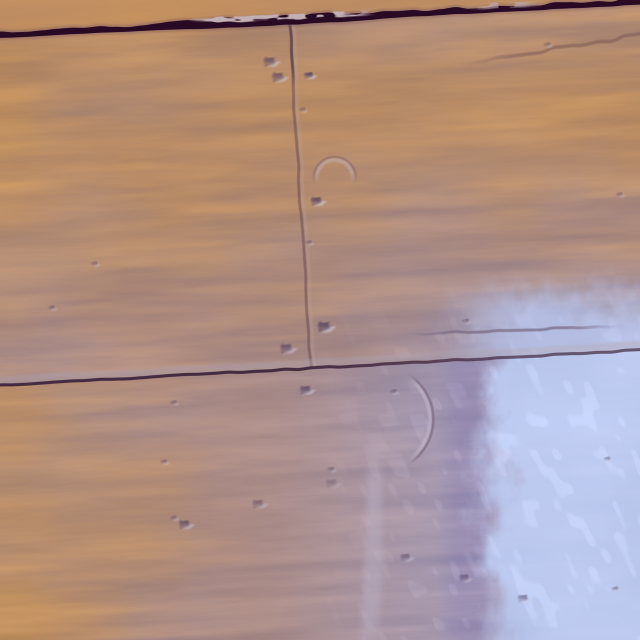
Give the GLSL for this texture, as a Shadertoy shader.

```glsl
// Varnished wooden planks with dark seams, nail dents and a cool window glare.

float hash(vec2 p) {
    vec3 q = fract(vec3(p.xyx) * 0.1031);
    q += dot(q, q.yzx + 33.33);
    return fract((q.x + q.y) * q.z);
}

float noise(vec2 p) {
    vec2 i = floor(p), f = fract(p);
    f = f * f * (3.0 - 2.0 * f);
    return mix(mix(hash(i), hash(i + vec2(1, 0)), f.x),
               mix(hash(i + vec2(0, 1)), hash(i + vec2(1, 1)), f.x), f.y);
}

float fbm(vec2 p) {
    float sum = 0.0, amp = 0.5;
    for (int i = 0; i < 5; i++) {
        sum += amp * noise(p);
        p = p * 2.03 + 17.7;
        amp *= 0.5;
    }
    return sum;
}

// Falls from 1 at lo to 0 at hi
float fall(float lo, float hi, float x) { return 1.0 - smoothstep(lo, hi, x); }

float band(float d, float halfWidth, float soft) {
    return fall(halfWidth, halfWidth + soft, abs(d));
}

float span(float x, float lo, float hi, float soft) {
    return smoothstep(lo - soft, lo + soft, x) * fall(hi - soft, hi + soft, x);
}

// Slanted dark hollow with a pale rim on its lower right
vec3 addDent(vec3 col, vec2 p, float size, float strength) {
    p.y -= 0.25 * p.x;
    p += size * 0.5 * (vec2(noise(p * 130.0), noise(p * 130.0 + 9.0)) - 0.5);
    float pit = fall(0.35, 1.1, length(p / vec2(size, size * 0.6)));
    vec2 r = p - size * vec2(0.45, -0.5);
    float rim = fall(0.3, 1.1, length(r / vec2(size, size * 0.5)));
    col = mix(col, vec3(0.80, 0.78, 0.84), rim * strength * 0.65);
    return mix(col, vec3(0.34, 0.27, 0.38), pit * strength * 0.85);
}

vec3 addArc(vec3 col, vec2 p, float radius, float mask) {
    float d = length(p) - radius;
    col = mix(col, vec3(0.78, 0.74, 0.82), band(d, 0.001, 0.004) * mask * 0.5);
    return mix(col, vec3(0.43, 0.34, 0.42), band(d - 0.005, 0.0005, 0.003) * mask * 0.5);
}

// Warm wood, milky haze, violet sheen and pale glare
vec3 boardColor(vec2 uv, float below) {
    float cloud = fbm(uv * vec2(4, 6)) - 0.48;
    float grain = fbm(vec2(uv.x * 5.0, (uv.y - 0.05 * uv.x) * 55.0)) - 0.48;
    float hazeAbove = 0.28 + 0.62 * fall(0.44, 0.82, uv.y) + 0.12 * uv.x;
    float hazeBelow = 0.25 + 0.85 * smoothstep(0.0, 0.48, uv.x);
    float haze = mix(hazeAbove, hazeBelow, below) + cloud * 0.9 - grain * 0.45;
    haze -= 0.2 * fall(0.0, 0.12, uv.x);
    vec3 col = mix(vec3(0.745, 0.555, 0.37), vec3(0.665, 0.54, 0.515), clamp(haze, 0.0, 1.0));

    float sheenAbove = fall(0.45, 0.64, uv.y) * smoothstep(0.42, 0.85, uv.x);
    float sheen = mix(sheenAbove, smoothstep(0.36, 0.74, uv.x), below) + cloud * 0.35;
    col = mix(col, vec3(0.635, 0.59, 0.69), clamp(sheen, 0.0, 1.0) * 0.95);
    col = mix(col, vec3(0.57, 0.53, 0.70), below * band(uv.x - 0.735, 0.012, 0.05) * 0.6);

    float ragged = (fbm(uv * vec2(22, 16)) - 0.48) * 0.09;
    float glareAbove = fall(0.49, 0.575, uv.y + ragged)
                     * smoothstep(0.66, 0.83, uv.x + ragged) * 0.85;
    float glare = mix(glareAbove, smoothstep(0.735, 0.80, uv.x + ragged), below);
    col = mix(col, vec3(0.725, 0.775, 0.925) + 0.12 * cloud, glare);
    return col + grain * vec3(0.12, 0.10, 0.07) * (1.25 - glare);
}

void mainImage(out vec4 fragColor, in vec2 fragCoord) {
    vec2 uv = fragCoord / iResolution.xy;
    float px = 1.0 / iResolution.y;
    float wobble = noise(vec2(uv.x * 45.0, 3.0)) - 0.5;
    float topSeam = uv.y - (0.945 + 0.052 * uv.x + 0.003 * wobble);
    float lowSeam = uv.y - (0.398 + 0.055 * uv.x + 0.002 * wobble);
    float joint = uv.x - 0.511 + 0.063 * uv.y - 0.004 * noise(vec2(uv.y * 35.0, 8.0));
    float below = fall(-px, px, lowSeam);
    vec3 col = boardColor(uv, below);
    col = mix(col, vec3(0.77, 0.56, 0.36), smoothstep(0.0, 0.01, topSeam) * 0.7);

    // Milky streak and fine scuffs
    float streak = band(uv.x - 0.573 - 0.02 * noise(uv * 9.0), 0.003, 0.018);
    col = mix(col, vec3(0.73, 0.69, 0.77), streak * span(uv.y, 0.0, 0.27, 0.05) * 0.5);
    float scuff = smoothstep(0.66, 0.85, noise(vec2(uv.x + 0.4 * uv.y, uv.y) * vec2(65, 38)));
    col += scuff * 0.035 * smoothstep(0.45, 0.7, uv.x) * fall(0.4, 0.6, uv.y);

    // Long scratches and curved marks
    float scratch = band(uv.y - 0.452 - 0.04 * uv.x - 0.003 * wobble, 0.0008, 0.003);
    col = mix(col, vec3(0.44, 0.38, 0.48), scratch * span(uv.x, 0.67, 0.93, 0.05) * 0.65);
    float crack = band(uv.y - 0.785 - 0.16 * uv.x - 0.006 * wobble, 0.0008, 0.004);
    col = mix(col, vec3(0.48, 0.34, 0.33), crack * smoothstep(0.70, 0.83, uv.x) * 0.55);
    col = addArc(col, uv - vec2(0.595, 0.345), 0.077, smoothstep(0.635, 0.66, uv.x));
    col = addArc(col, uv - vec2(0.523, 0.722), 0.028, smoothstep(0.71, 0.735, uv.y) * 0.7);

    // Butt joint between the middle boards
    float middle = (1.0 - below) * fall(-0.006, 0.0, topSeam);
    col = mix(col, vec3(0.72, 0.62, 0.60), band(joint - 0.005, 0.001, 0.004) * middle * 0.35);
    float jointDark = 0.5 + 0.4 * smoothstep(0.86, 0.9, uv.y);
    col = mix(col, vec3(0.38, 0.27, 0.29), band(joint, 0.0008, 0.003) * middle * jointDark);

    // Lower seam: pale lip above a dark line
    col = mix(col, vec3(0.70, 0.65, 0.70), band(lowSeam - 0.008, 0.002, 0.008) * 0.4);
    float lowDark = 0.95 - 0.25 * smoothstep(0.4, 0.8, uv.x);
    col = mix(col, vec3(0.25, 0.15, 0.24), band(lowSeam, 0.0013, 0.0022) * lowDark);

    // Upper seam: wide black gap with chipped paint
    float gap = 0.0035 + 0.0025 * band(uv.x - 0.43, 0.08, 0.15) + 0.002 * wobble;
    col = mix(col, vec3(0.50, 0.35, 0.36), band(topSeam, gap, 0.008) * 0.5);
    col = mix(col, vec3(0.16, 0.04, 0.14), band(topSeam, gap, 0.002));
    float chip = smoothstep(0.38, 0.6, noise(uv * vec2(70, 160)));
    chip *= span(uv.x, 0.31, 0.57, 0.02) + 0.6 * span(uv.x, 0.75, 0.83, 0.02);
    col = mix(col, vec3(0.76, 0.69, 0.71), band(topSeam - 0.006, 0.003, 0.003) * chip);

    // Nails beside the joint and rows of dents
    for (int i = 0; i < 3; i++) {
        float k = float(i);
        col = addDent(col, uv - vec2(0.483 + 0.012 * k, 0.883 - 0.196 * k), 0.009 + 0.002 * k, 0.9);
        col = addDent(col, uv - vec2(0.422 + 0.013 * k, 0.905 - 0.024 * k - 0.2 * k * (k - 1.0)), 0.012, 0.75);
        col = addDent(col, uv - vec2(0.289 + 0.115 * k, 0.182 + 0.032 * k), 0.011, 0.75 - 0.2 * k);
        col = addDent(col, uv - vec2(0.634 + 0.092 * k, 0.13 - 0.032 * k), 0.01, 0.6);
    }
    col = addDent(col, uv - vec2(0.478, 0.392), 0.011, 0.8);

    // Sparse small pits
    vec2 cell = floor(uv * 9.0);
    vec2 spot = 0.25 + 0.5 * vec2(hash(cell + 4.0), hash(cell + 21.0));
    float present = step(0.74, hash(cell + 57.0));
    col = addDent(col, (fract(uv * 9.0) - spot) / 9.0, 0.007, present * 0.45);

    fragColor = vec4(clamp(col, 0.0, 1.0), 1.0);
}
```
